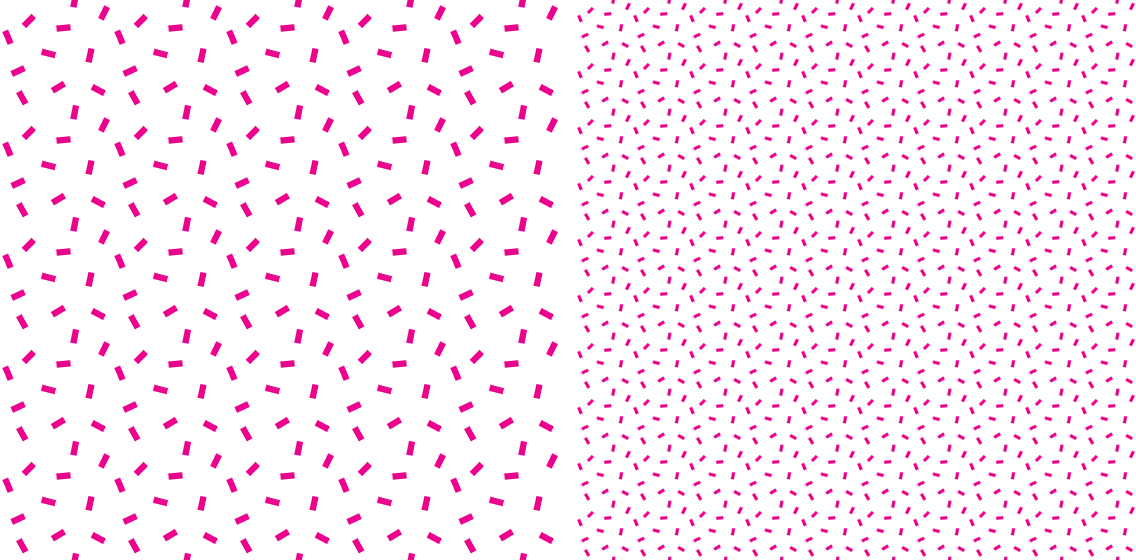
Left: one tile. Right: repeated 2 by 2.
A three.js fragment shader for this pattern:

```glsl
// Magenta confetti bars on white, in a seamless grid of 5 x 5 equal tiles.
// Each tile scatters 11 bars on a slanted lattice, then nudges and turns them;
// distances wrap at the tile edge, so bars cross it without a seam.

varying vec2 vUv;

const float TILES = 5.0;
const int BARS = 11;
const vec2 BAR_HALF_SIZE = vec2(0.0625, 0.028);   // in tile units
const vec2 LATTICE_START = vec2(0.62, 1.0);
const vec2 LATTICE_STEP = vec2(4.0, -1.0) / float(BARS);
const vec3 PAPER = vec3(1.0);
const vec3 MAGENTA = vec3(0.927, 0.003, 0.549);

// Per bar: nudge off the lattice in tile units (x, y), turn in degrees (z)
const vec3 SCATTER[BARS] = vec3[BARS](
  vec3( 0.047, -0.003,  79.0),
  vec3(-0.055, -0.025,  64.0),
  vec3(-0.090, -0.006,  45.0),
  vec3(-0.144,  0.023,   5.5),
  vec3(-0.004,  0.031, 113.0),
  vec3(-0.005, -0.023, -14.5),
  vec3( 0.002,  0.050,  78.0),
  vec3(-0.004,  0.002,  25.0),
  vec3(-0.008, -0.051,  31.0),
  vec3(-0.015,  0.014, -28.5),
  vec3(-0.058,  0.036, -61.0)
);

// Shortest offset between two points of a repeating unit tile
vec2 wrapOffset(vec2 offset) {
  return fract(offset + 0.5) - 0.5;
}

// Coordinates of p in a frame turned counterclockwise by angle
vec2 toTurnedFrame(vec2 p, float angle) {
  float c = cos(angle);
  float s = sin(angle);
  return vec2(c * p.x + s * p.y, c * p.y - s * p.x);
}

// Signed distance to a box centred on the origin
float boxDistance(vec2 p, vec2 halfSize) {
  vec2 d = abs(p) - halfSize;
  return length(max(d, 0.0)) + min(max(d.x, d.y), 0.0);
}

// Signed distance to the nearest bar of the repeating tile
float confettiDistance(vec2 p) {
  float nearest = 1.0;
  for (int i = 0; i < BARS; i++) {
    vec3 scatter = SCATTER[i];
    vec2 center = LATTICE_START + float(i) * LATTICE_STEP + scatter.xy;
    vec2 local = toTurnedFrame(wrapOffset(p - center), radians(scatter.z));
    nearest = min(nearest, boxDistance(local, BAR_HALF_SIZE));
  }
  return nearest;
}

void main() {
  vec2 p = vUv * TILES;
  float edge = max(fwidth(p.x), 0.00001);   // one screen sample in tile units
  float ink = clamp(0.5 - confettiDistance(p) / edge, 0.0, 1.0);
  gl_FragColor = vec4(mix(PAPER, MAGENTA, ink), 1.0);
}
```
